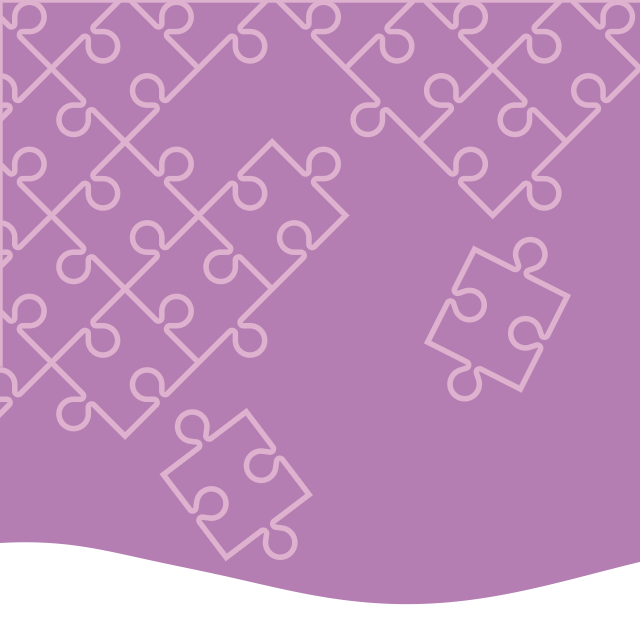
Write a Shadertoy shader that draws this background.

```glsl
// Outlined jigsaw pieces on a mauve ground above a white wave.
// One tabbed edge is a distance function; a diagonal lattice repeats it with
// alternating sides and gaps, and two loose pieces fold it around a square.

const vec3 GROUND_COLOR = vec3(0.706, 0.494, 0.698);
const vec3 LINE_COLOR   = vec3(0.870, 0.698, 0.812);
const vec3 WAVE_COLOR   = vec3(1.0);

const float SIDE          = 0.1625;   // length of a piece's side
const float KNOB_RADIUS   = 0.0229;
const float FILLET_RADIUS = 0.0052;   // rounding where the neck leaves the edge
const float HALF_STROKE   = 0.0043;

const vec2  LATTICE_ORIGIN = vec2(0.0805, 0.8932);
const vec2  LOWER_PIECE    = vec2(0.3691, 0.2428);
const float LOWER_ANGLE    = 0.649;
const vec2  RIGHT_PIECE    = vec2(0.7773, 0.5013);
const float RIGHT_ANGLE    = -0.468;

const float BORDER_WIDTH = 0.0042;
const float BORDER_END   = 0.427;     // lower end of the left border

const float WAVE_LEVEL  = 0.1045;
const float WAVE_HEIGHT = 0.0485;
const float WAVE_CREST  = 0.0456;
const float WAVE_HALF_PERIOD = 0.590;

const float PI = 3.14159265;
const float DIAG = 0.70710678;

float segmentDistance(vec2 p, vec2 a, vec2 b) {
    vec2 ab = b - a;
    return length(p - a - ab * clamp(dot(p - a, ab) / dot(ab, ab), 0.0, 1.0));
}

// Edge along x, centred on the origin, with its knob toward +y.
float tabDistance(vec2 p) {
    p.x = abs(p.x);
    float tangentLength = FILLET_RADIUS / tan(PI / 8.0);

    // Straight part, with a square outer end for mitred corners
    vec2 fromStart = p - vec2(tangentLength, 0.0);
    float d = fromStart.x < 0.0 ? length(fromStart)
                                : max(abs(p.y), p.x - 0.5 * SIDE);

    // Slanted neck, tangent to both the fillet and the knob
    d = min(d, segmentDistance(p, vec2(tangentLength * DIAG), vec2(KNOB_RADIUS * DIAG)));

    // Fillet arc
    vec2 f = p - vec2(tangentLength, FILLET_RADIUS);
    vec2 bisector = -vec2(cos(PI / 8.0), sin(PI / 8.0));
    if (dot(f, bisector) > length(f) * sin(PI / 8.0))
        d = min(d, abs(length(f) - FILLET_RADIUS));

    // Knob arc, open toward the neck
    vec2 k = p - vec2(0.0, KNOB_RADIUS / DIAG);
    if (k.y > -k.x) d = min(d, abs(length(k) - KNOB_RADIUS));
    return d;
}

// Cells filled by a piece; the rest are gaps in the puzzle.
bool isFilled(vec2 cell) {
    float a = cell.x, b = cell.y;
    if (a < 0.5) return true;
    if (a < 1.5) return b < -0.5 || b > 1.5;
    if (a < 2.5) return b > -2.5 && abs(b - 1.0) > 0.5;
    return a < 3.5 && b > 1.5;
}

// Lattice axes: x runs down-right, y runs up-right.
float latticeDistance(vec2 uv) {
    vec2 d = uv - LATTICE_ORIGIN;
    vec2 q = DIAG * vec2(d.x - d.y, d.x + d.y);
    vec2 home = floor(q / SIDE);
    float nearest = 1.0;
    for (int i = -1; i <= 1; i++)
    for (int j = -1; j <= 1; j++) {
        vec2 cell = home + vec2(i, j);
        vec2 p = q - cell * SIDE;
        float facing = mod(cell.x + cell.y, 2.0) < 0.5 ? -1.0 : 1.0;
        bool filled = isFilled(cell);
        if (filled || isFilled(cell - vec2(0.0, 1.0)))
            nearest = min(nearest, tabDistance(vec2(p.x - 0.5 * SIDE, facing * p.y)));
        if (filled || isFilled(cell - vec2(1.0, 0.0)))
            nearest = min(nearest, tabDistance(vec2(p.y - 0.5 * SIDE, -facing * p.x)));
    }
    return nearest;
}

// Loose piece: knobs outward on two sides, sockets on the other two.
float pieceDistance(vec2 p, float angle) {
    float c = cos(angle), s = sin(angle);
    p = vec2(c * p.x + s * p.y, c * p.y - s * p.x);
    return min(tabDistance(vec2(p.x, abs(p.y) - 0.5 * SIDE)),
               tabDistance(vec2(p.y, 0.5 * SIDE - abs(p.x))));
}

float waveTop(float x) {
    float slopeDip = 0.0058 * exp(-pow((x - 0.234) / 0.11, 2.0));
    return WAVE_LEVEL + WAVE_HEIGHT * cos(PI * (x - WAVE_CREST) / WAVE_HALF_PERIOD) - slopeDip;
}

void mainImage(out vec4 fragColor, in vec2 fragCoord) {
    vec2 uv = fragCoord / iResolution.y;
    float pixel = 1.0 / iResolution.y;

    // Puzzle outlines
    float d = latticeDistance(uv);
    d = min(d, pieceDistance(uv - LOWER_PIECE, LOWER_ANGLE));
    d = min(d, pieceDistance(uv - RIGHT_PIECE, RIGHT_ANGLE)) - HALF_STROKE;

    // Border along the top and upper left
    d = min(d, 1.0 - uv.y - BORDER_WIDTH);
    d = min(d, max(uv.x - BORDER_WIDTH, BORDER_END - uv.y));

    vec3 color = mix(LINE_COLOR, GROUND_COLOR, clamp(d / pixel + 0.5, 0.0, 1.0));

    // Wave over the bottom
    color = mix(color, WAVE_COLOR, clamp((waveTop(uv.x) - uv.y) / pixel + 0.5, 0.0, 1.0));
    fragColor = vec4(color, 1.0);
}
```
